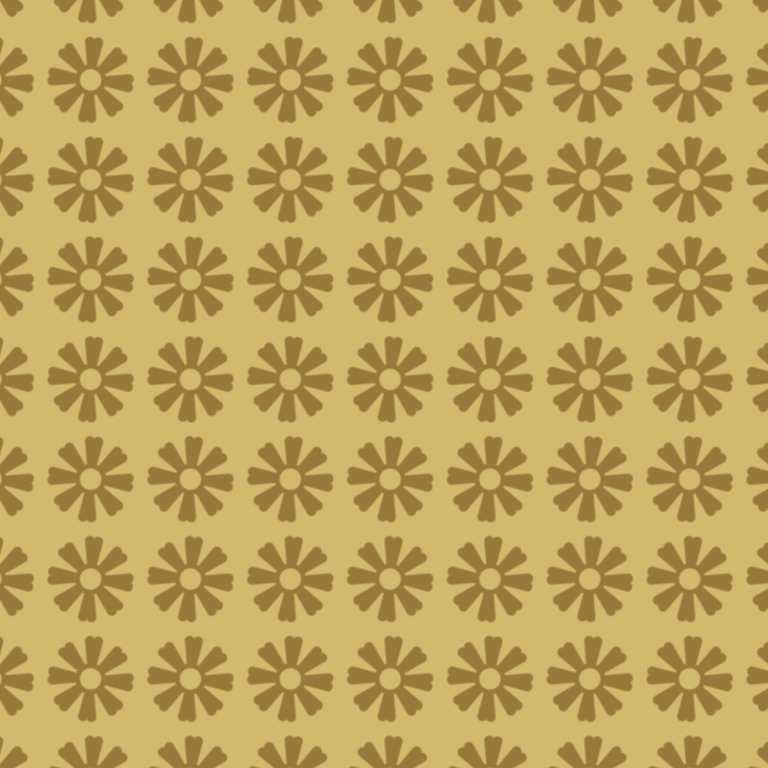
A three.js fragment shader for this pattern:

```glsl
// Grid of eight-petalled brown flowers with notched tips on a straw ground.
varying vec2 vUv;

const vec3 GROUND = vec3(0.82, 0.73, 0.43);
const vec3 BROWN = vec3(0.60, 0.47, 0.23);

// Grid, in canvas units
const float PITCH = 0.13;                      // about 7.7 repeats each way
const vec2 FLOWER_CENTRE = vec2(0.508, 0.506); // centre of one flower

// Flower, in units of the pitch
const float PETALS = 8.0;
const float TILT = -0.09;                      // radians
const float HOLE_RADIUS = 0.107;
const float RING_RADIUS = 0.158;
const vec2 PETAL_BASE = vec2(0.15, 0.0);
const float BASE_RADIUS = 0.051;
const vec2 LOBE_CENTRE = vec2(0.381, 0.043);   // mirrored to form the notch
const float LOBE_RADIUS = 0.048;
const float NOTCH_ROUNDING = 0.008;
const float EDGE = 0.015;                      // half width of the soft edge

const float TAU = 6.2831853;

// Distance to a capsule whose radius changes from ra at a to rb at b
float taperedCapsule(vec2 p, vec2 a, vec2 b, float ra, float rb) {
  vec2 axis = b - a;
  float t = clamp(dot(p - a, axis) / dot(axis, axis), 0.0, 1.0);
  return length(p - a - axis * t) - mix(ra, rb, t);
}

// Fold the plane into one petal sector, with the petal along +x
vec2 foldToPetal(vec2 p) {
  float sector = TAU / PETALS;
  float angle = mod(atan(p.y, p.x) - TILT + 0.5 * sector, sector) - 0.5 * sector;
  return length(p) * vec2(cos(angle), sin(angle));
}

float flowerDistance(vec2 p) {
  float radius = length(p);
  vec2 q = foldToPetal(p);
  q.y = sqrt(q.y * q.y + NOTCH_ROUNDING * NOTCH_ROUNDING); // rounded mirror
  float petal = taperedCapsule(q, PETAL_BASE, LOBE_CENTRE, BASE_RADIUS, LOBE_RADIUS);
  float body = min(petal, radius - RING_RADIUS);
  return max(body, HOLE_RADIUS - radius);
}

void main() {
  // Repeat the cell, with a flower at its middle
  vec2 cell = fract((vUv - FLOWER_CENTRE) / PITCH + 0.5) - 0.5;
  float ink = 1.0 - smoothstep(-EDGE, EDGE, flowerDistance(cell));
  gl_FragColor = vec4(mix(GROUND, BROWN, ink), 1.0);
}
```
